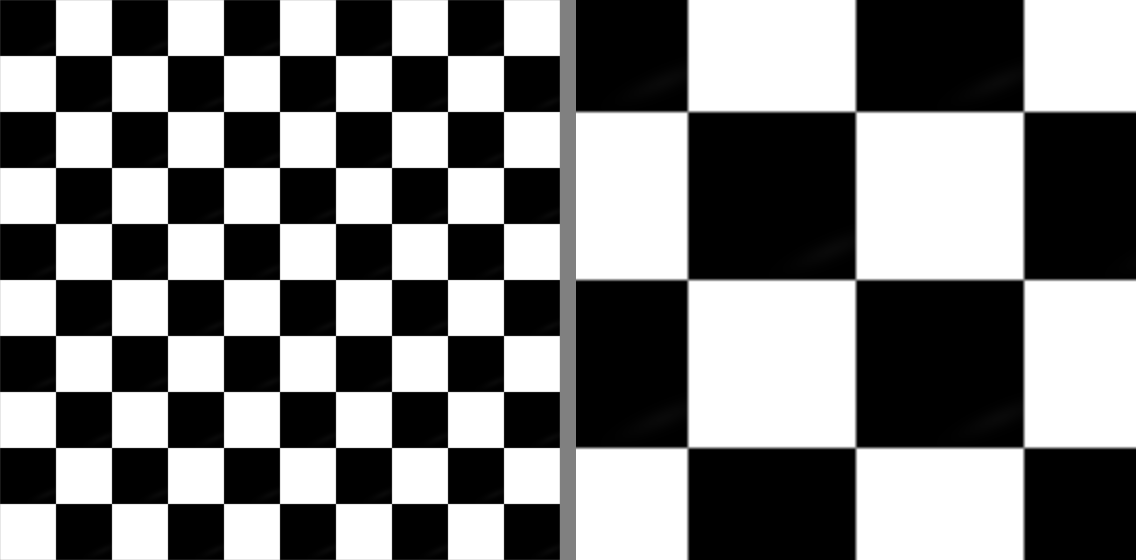
Left: the whole. Right: its middle third, enlarged.
Give the GLSL for this pattern, as a WebGL 2 fragment shader.

```glsl
#version 300 es
precision highp float;
// Draws a black and white checkerboard with a faint sheen in each dark square.

uniform vec2 u_resolution;
out vec4 fragColor;

const float CELLS = 10.0;               // squares across and down
const float EDGE_HALF_WIDTH = 0.0011;   // softness of square borders, canvas units
const vec3 LIGHT = vec3(1.0);
const vec3 DARK = vec3(0.0);

// Sheen, in units of one square
const vec2 SHEEN_CENTER = vec2(0.86, 0.18);
const float SHEEN_SLOPE = 0.42;
const float SHEEN_LENGTH = 0.24;
const float SHEEN_THICKNESS = 0.06;
const float SHEEN_STRENGTH = 0.035;

// Signed, softened square wave: +1 in even cells, -1 in odd cells
vec2 softSquareWave(vec2 p, float halfWidth) {
    vec2 f = fract(p);
    vec2 edgeDistance = min(f, 1.0 - f);
    vec2 parity = 1.0 - 2.0 * mod(floor(p), 2.0);
    return parity * clamp(edgeDistance / halfWidth, 0.0, 1.0);
}

// Soft slanted streak near the lower right corner of a square
float sheen(vec2 local) {
    vec2 along = normalize(vec2(1.0, SHEEN_SLOPE));
    vec2 across = vec2(-along.y, along.x);
    vec2 d = local - SHEEN_CENTER;
    vec2 q = vec2(dot(d, along) / SHEEN_LENGTH, dot(d, across) / SHEEN_THICKNESS);
    return SHEEN_STRENGTH * exp(-dot(q, q));
}

void main() {
    vec2 uv = gl_FragCoord.xy / u_resolution;
    vec2 p = uv * CELLS;

    // Borders never get narrower than one pixel
    float pixel = 1.0 / min(u_resolution.x, u_resolution.y);
    float halfWidth = CELLS * max(EDGE_HALF_WIDTH, 0.5 * pixel);

    // The lower left square is light
    vec2 wave = softSquareWave(p, halfWidth);
    float lightness = 0.5 + 0.5 * wave.x * wave.y;

    vec3 darkSquare = DARK + sheen(fract(p));
    fragColor = vec4(mix(darkSquare, LIGHT, lightness), 1.0);
}
```
